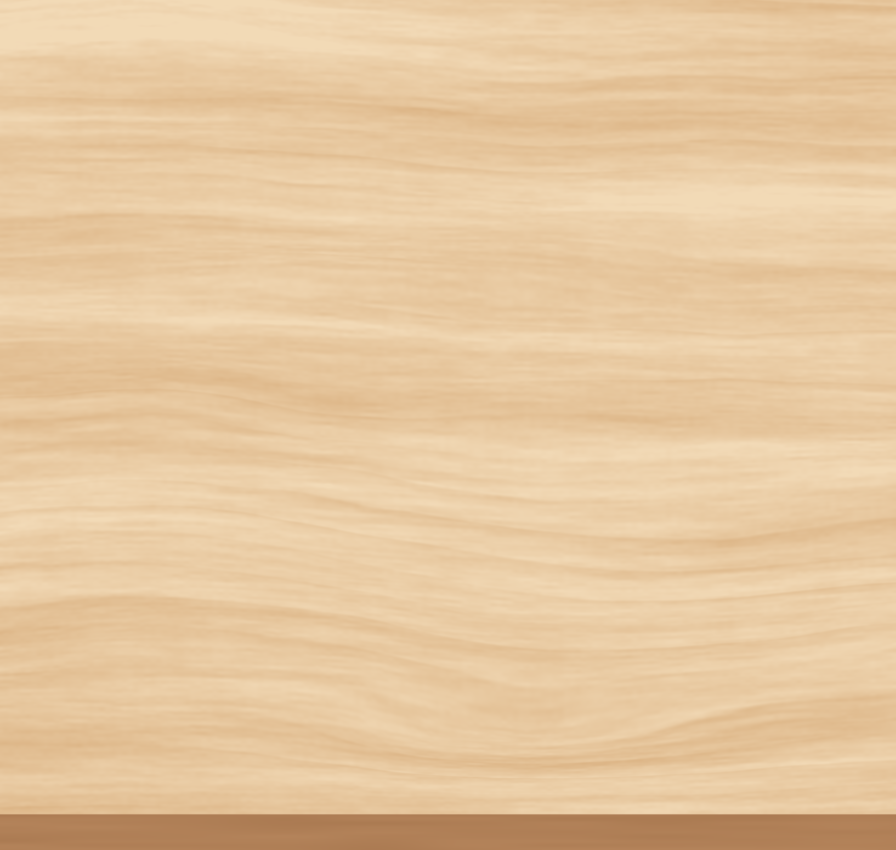
Give the GLSL for this texture, as a WebGL 2 fragment shader.

```glsl
#version 300 es
precision highp float;
// Pale wooden board with horizontal grain above a narrow brown front edge.
// Growth rings are contours of a warped height field with two oval knots;
// stretched value noise adds colour bands, fine fibres and short pores.

uniform vec2 u_resolution;
out vec4 fragColor;

float hash(vec2 p) {
    return fract(sin(dot(p, vec2(127.1, 311.7))) * 43758.5453);
}

// Smooth value noise in -1..1
float noise(vec2 p) {
    vec2 cell = floor(p);
    vec2 f = fract(p);
    f = f * f * (3.0 - 2.0 * f);
    float low = mix(hash(cell), hash(cell + vec2(1.0, 0.0)), f.x);
    float high = mix(hash(cell + vec2(0.0, 1.0)), hash(cell + 1.0), f.x);
    return 2.0 * mix(low, high, f.y) - 1.0;
}

// Oval swelling that closes the rings around its centre
float knot(vec2 p, vec2 centre, vec2 radius) {
    vec2 d = (p - centre) / radius;
    return exp(-dot(d, d));
}

// Height field whose contours follow the grain
float grainHeight(vec2 p) {
    float h = p.y;
    h += 0.034 * noise(p * vec2(1.9, 4.0) + 3.7);
    h += 0.012 * noise(p * vec2(4.5, 11.0) + 17.2);
    h += 0.0025 * noise(p * vec2(14.0, 30.0) + 8.1);
    h += 0.062 * knot(p, vec2(0.61, 0.135), vec2(0.22, 0.048));
    h -= 0.030 * knot(p, vec2(0.42, 0.685), vec2(0.17, 0.026));
    return h;
}

// Rings darken slowly, then end at a crisp border
float rings(float h, float x) {
    float phase = h * 25.0 + 0.9 * noise(vec2(x * 0.7, h * 9.0));
    float s = fract(phase);
    float strength = 0.5 + 0.5 * noise(vec2(x * 2.2, floor(phase) * 3.7));
    return strength * pow(s, 4.0) * (1.0 - smoothstep(0.88, 1.0, s));
}

float fibres(vec2 p) {
    float streaks = 0.55 * noise(p * vec2(8.0, 170.0));
    float pores = 0.50 * noise(p * vec2(34.0, 250.0) + 41.0);
    float grit = 0.22 * noise(p * vec2(150.0, 240.0) + 73.0);
    return streaks + pores + grit;
}

vec3 boardColour(vec2 p) {
    float h = grainHeight(p);
    float tone = 1.35 * noise(vec2(p.x * 0.9, h * 13.0));
    tone += 1.15 * noise(vec2(p.x * 1.4 + 5.0, h * 36.0));
    tone += 0.75 * noise(vec2(p.x * 2.6 + 9.0, h * 84.0));
    tone += 0.45 * noise(p * vec2(3.0, 7.0) + 27.0);
    tone += fibres(p + vec2(0.0, 0.5 * (h - p.y)));
    tone += 0.30 - 2.4 * rings(h, p.x);
    tone = clamp(tone, -3.0, 2.2);
    return vec3(0.911, 0.790, 0.632) + tone * vec3(0.017, 0.029, 0.038);
}

vec3 edgeColour(vec2 p) {
    float tone = noise(p * vec2(2.5, 70.0) + 11.0);
    tone += 0.7 * noise(p * vec2(9.0, 190.0) + 31.0);
    return vec3(0.69, 0.50, 0.34) + tone * vec3(0.016, 0.016, 0.015);
}

void main() {
    vec2 p = gl_FragCoord.xy / u_resolution.y;
    float pixel = 1.0 / u_resolution.y;

    // Front edge below, board above
    float board = smoothstep(-pixel, pixel, p.y - 0.042);
    vec3 colour = mix(edgeColour(p), boardColour(p), board);
    fragColor = vec4(colour, 1.0);
}
```
